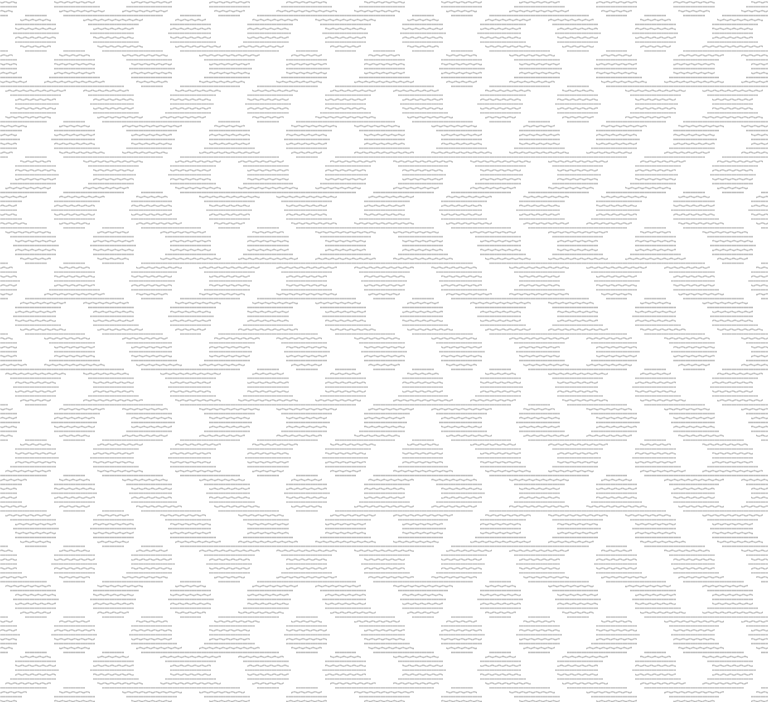
Reproduce this pattern procedurally as a Shadertoy shader.

```glsl
// Random blob-and-bridge tiling drawn with fine rows of straight and wavy grey dashes.

float hash(vec2 p) {
    vec3 q = fract(vec3(p.xyx) * vec3(0.1031, 0.1030, 0.0973));
    q += dot(q, q.yzx + 33.33);
    return fract((q.x + q.y) * q.z);
}

// Slightly diamond-like distance, for sloping bridge sides.
float softDiamond(vec2 v) {
    v = pow(abs(v) + 1e-5, vec2(1.65));
    return pow(v.x + v.y, 1.0 / 1.65);
}

// Each square tile has two inked corners and two blank ones; one pair is bridged.
bool insideBlob(vec2 p) {
    vec2 tile = floor(p);
    vec2 c = p - tile;
    if (mod(tile.x + tile.y, 2.0) > 0.5) c.x = 1.0 - c.x;
    float inkDist = min(length(c), length(c - 1.0));
    float blankDist = min(softDiamond(c - vec2(1.0, 0.0)), softDiamond(c - vec2(0.0, 1.0)));
    return hash(tile + 71.0) < 0.5 ? blankDist > 0.48 : inkDist < 0.565;
}

// Filtered horizontal stroke, keeping its total ink when thinner than the blur.
float stroke(float d, float halfWidth, float blur) {
    float reach = max(halfWidth + 0.5 * blur, blur);
    return min(1.0, 2.0 * halfWidth / blur) * clamp((reach - abs(d)) / blur, 0.0, 1.0);
}

void mainImage(out vec4 fragColor, in vec2 fragCoord) {
    vec2 uv = fragCoord / iResolution.xy;
    vec2 tiles = vec2(19.83, 19.84);
    vec2 p = vec2(uv.x, 1.0 - uv.y) * tiles - vec2(0.92, 0.94);

    // Sixteen short dashes by eight rows per tile, with the shape sampled once per dash
    vec2 dashes = vec2(16.0, 8.0);
    vec2 g = p * dashes;
    vec2 px = dashes * tiles / iResolution.xy;
    vec2 id = floor(g + 0.5);
    vec2 f = g - id;

    // Every second row ripples
    float ripple = mod(id.y, 2.0) * 0.1 * sin(2.2 * g.x + 1.7 * id.y);
    float line = stroke(f.y - ripple, 0.06, 1.35 * px.y);

    // Faint gaps between dashes
    float gap = clamp(0.5 * px.x, 0.1, 0.4);
    line *= 1.0 - 0.25 * smoothstep(0.5 - gap, 0.5, abs(f.x));

    float ink = insideBlob(id / dashes) ? 0.68 * line : 0.0;
    fragColor = vec4(vec3(1.0 - ink), 1.0);
}
```
